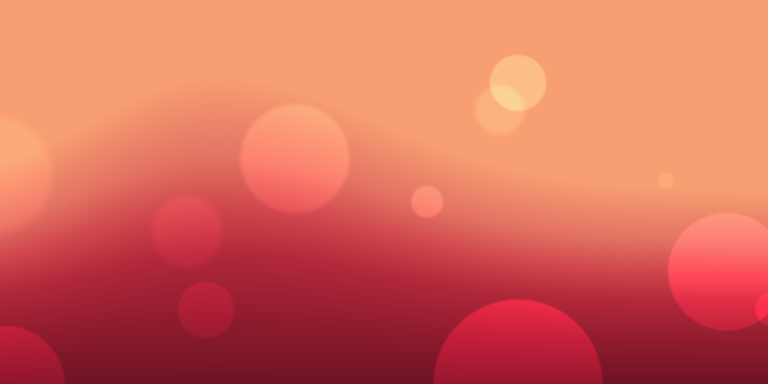
Reproduce this background procedurally as a Shadertoy shader.

```glsl
// Draws a warm sunset gradient with a wavy crimson haze and soft bokeh discs.

#define HAZE_BASE 0.285
#define HAZE_RISE 0.168
#define HAZE_PEAK_X 0.56
#define HAZE_WIDTH_LEFT 0.46
#define HAZE_WIDTH_RIGHT 0.60
#define EDGE_SOFT 0.030
#define EDGE_SHARP 0.008
#define ROSE_TINT vec3(1.0, 0.35, 0.7)
#define CREAM_TINT vec3(0.9, 1.05, 1.0)
#define MAX_LIGHT 0.99

// Gradient stops: colour, then height relative to the haze line.
const int STOP_COUNT = 6;
const vec4 STOPS[STOP_COUNT] = vec4[](
    vec4(0.43, 0.075, 0.145, 0.00),
    vec4(0.57, 0.11, 0.18, 0.40),
    vec4(0.70, 0.16, 0.23, 0.75),
    vec4(0.81, 0.27, 0.295, 1.00),
    vec4(0.89, 0.45, 0.385, 1.30),
    vec4(0.97, 0.625, 0.45, 1.78));

// Bokeh discs: centre, radius, brightness gain.
const int DISC_COUNT = 12;
const vec4 DISCS[DISC_COUNT] = vec4[](
    vec4(-0.016, 0.542, 0.151, 0.06),
    vec4(0.768, 0.586, 0.141, 0.13),
    vec4(1.349, 0.784, 0.073, 0.18),
    vec4(1.302, 0.714, 0.063, 0.11),
    vec4(1.112, 0.474, 0.041, 0.17),
    vec4(1.734, 0.529, 0.020, 0.05),
    vec4(0.487, 0.396, 0.091, 0.10),
    vec4(0.536, 0.193, 0.073, 0.17),
    vec4(1.349, 0.000, 0.220, 0.38),
    vec4(1.893, 0.292, 0.153, 0.26),
    vec4(2.010, 0.195, 0.043, 0.22),
    vec4(0.013, -0.005, 0.156, 0.30));

// Height of the crimson haze, a lopsided bell.
float hazeHeight(float x) {
    float offset = x - HAZE_PEAK_X;
    float bell = offset / (offset < 0.0 ? HAZE_WIDTH_LEFT : HAZE_WIDTH_RIGHT);
    return HAZE_BASE + HAZE_RISE * exp(-bell * bell);
}

vec3 skyColor(vec2 p) {
    float level = p.y / hazeHeight(p.x);
    vec3 color = STOPS[0].rgb;
    for (int i = 1; i < STOP_COUNT; i++) {
        float blend = (level - STOPS[i - 1].w) / (STOPS[i].w - STOPS[i - 1].w);
        color = mix(color, STOPS[i].rgb, clamp(blend, 0.0, 1.0));
    }
    return color;
}

// Light multiplier of one disc; brighter discs have crisper rims.
vec3 discLight(vec2 p, vec4 disc) {
    float edge = mix(EDGE_SOFT, EDGE_SHARP, smoothstep(0.06, 0.20, disc.w));
    edge = min(edge, disc.z * 0.4);
    float dist = length(p - disc.xy) - disc.z;
    float mask = 1.0 - smoothstep(-0.5 * edge, 0.5 * edge, dist);
    vec3 tint = mix(ROSE_TINT, CREAM_TINT, smoothstep(0.25, 0.5, disc.y));
    return 1.0 + disc.w * mask * tint;
}

void mainImage(out vec4 fragColor, in vec2 fragCoord) {
    vec2 p = fragCoord / iResolution.y;
    vec3 color = skyColor(p);
    for (int i = 0; i < DISC_COUNT; i++) {
        color *= discLight(p, DISCS[i]);
    }
    fragColor = vec4(min(color, MAX_LIGHT), 1.0);
}
```
